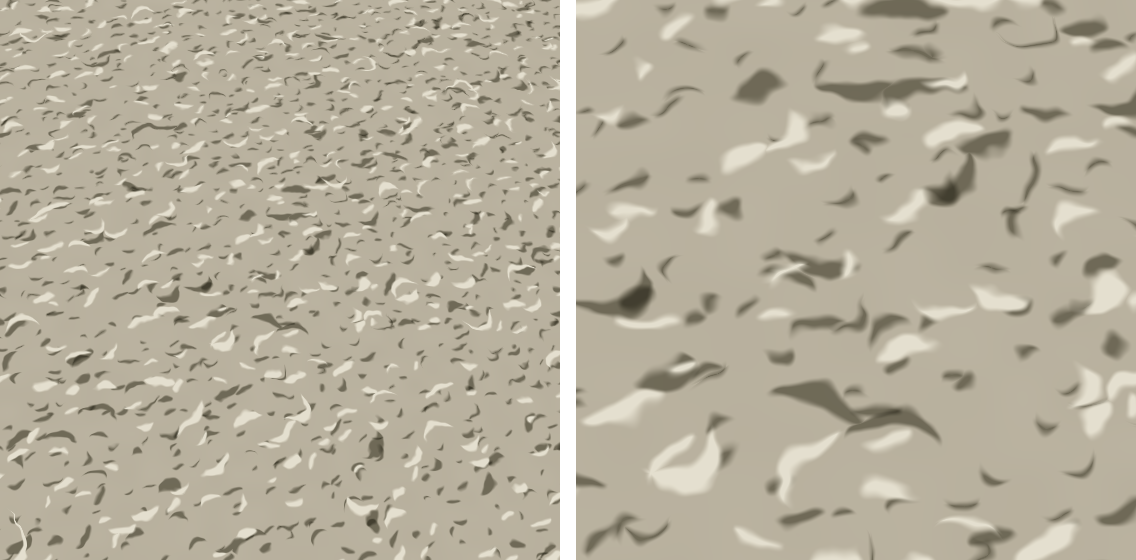
Left: the whole. Right: its middle third, enlarged.
A WebGL 1 fragment shader for this texture:

```glsl
precision highp float;
uniform vec2 u_resolution;

const vec3 BASE = vec3(0.725, 0.695, 0.622);
const vec3 PALE = vec3(0.895, 0.875, 0.81);
const vec3 DARK_TINT = vec3(0.60, 0.595, 0.55);  // multiplies the base

const vec2 RECESSION = vec2(0.07, 0.38);  // shrinking to the right and top
const float GRAIN_ANGLE = 0.53;
const float ANGLE_SPREAD = 0.9;
const float EDGE_SOFTNESS = 0.0027;
const float WARP_SCALE = 38.0;
const float WARP_AMOUNT = 0.013;
const float MOTTLE = 0.012;

// Half length and half width of each kind of fleck
const vec2 PALE_SIZE = vec2(0.0190, 0.0080);
const vec2 DARK_SIZE = vec2(0.0200, 0.0080);
const vec2 SPECK_SIZE = vec2(0.0100, 0.0045);

// Cell size and chance that a cell holds a fleck
const vec2 PALE_GRID = vec2(0.070, 0.86);
const vec2 DARK_GRID = vec2(0.076, 0.72);
const vec2 SPECK_GRID = vec2(0.050, 0.86);

vec4 hash4(vec2 p) {
  vec4 h = fract(p.xyxy * vec4(0.1031, 0.1030, 0.0973, 0.1099));
  h += dot(h, h.wzxy + 33.33);
  return fract((h.xxyz + h.yzzw) * h.zywx);
}

// Smooth value noise with two channels, centred on zero
vec2 noise2(vec2 p) {
  vec2 i = floor(p);
  vec2 f = fract(p);
  f = f * f * (3.0 - 2.0 * f);
  vec2 low = mix(hash4(i).xy, hash4(i + vec2(1.0, 0.0)).xy, f.x);
  vec2 high = mix(hash4(i + vec2(0.0, 1.0)).xy, hash4(i + 1.0).xy, f.x);
  return mix(low, high, f.y) - 0.5;
}

// Approximate signed distance to an ellipse
float ellipse(vec2 p, vec2 radii) {
  float k = length(p / radii);
  float g = length(p / (radii * radii));
  return k * (k - 1.0) / max(g, 0.001);
}

// Coverage by one layer of scattered, bent flecks
float flecks(vec2 p, vec2 grid, vec2 size, float seed, float soft) {
  vec2 cell = floor(p / grid.x);
  float nearest = 1.0;
  for (int j = -1; j <= 1; j++) {
    for (int i = -1; i <= 1; i++) {
      vec2 id = cell + vec2(float(i), float(j));
      vec4 place = hash4(id + seed);
      vec4 shape = hash4(id + seed + 57.0);
      vec2 d = p - (id + place.xy) * grid.x;

      // Mostly aligned with the grain, a few turned well away
      float turn = 2.0 * shape.x - 1.0;
      float angle = GRAIN_ANGLE + ANGLE_SPREAD * turn * abs(turn);
      float c = cos(angle);
      float s = sin(angle);
      vec2 local = vec2(c * d.x + s * d.y, c * d.y - s * d.x);
      local.y += (place.w - 0.5) * local.x * local.x / size.x;

      float scale = mix(0.55, 1.4, shape.y * shape.y);
      float stretch = 0.8 + 0.6 * shape.z + 0.8 * pow(shape.w, 8.0);
      vec2 radii = size * scale * vec2(stretch, inversesqrt(stretch));
      float dist = ellipse(local, radii) + step(grid.y, place.z);
      nearest = min(nearest, dist);
    }
  }
  return 1.0 - smoothstep(-soft, soft, nearest);
}

void main() {
  vec2 uv = gl_FragCoord.xy / u_resolution;

  // Tilted ground plane
  float nearness = 1.0 - dot(RECESSION, uv);
  vec2 ground = vec2(uv.x - 0.5, uv.y) / nearness + 4.0;
  float soft = EDGE_SOFTNESS / pow(nearness, 1.5);

  // Irregular outlines
  vec2 warped = ground + WARP_AMOUNT * noise2(ground * WARP_SCALE);
  warped += 0.4 * WARP_AMOUNT * noise2(ground * WARP_SCALE * 2.3 + 11.0);

  float dark = flecks(warped, DARK_GRID, DARK_SIZE, 13.0, soft);
  float speck = flecks(warped, SPECK_GRID, SPECK_SIZE, 171.0, soft);
  float pale = flecks(warped, PALE_GRID, PALE_SIZE, 349.0, soft);

  // Overlapping dark flecks deepen, pale ones lie on top
  vec3 color = BASE + MOTTLE * noise2(ground * 24.0).x;
  color *= mix(vec3(1.0), DARK_TINT, dark);
  color *= mix(vec3(1.0), DARK_TINT, speck);
  color = mix(color, PALE, pale);
  gl_FragColor = vec4(color, 1.0);
}
```
